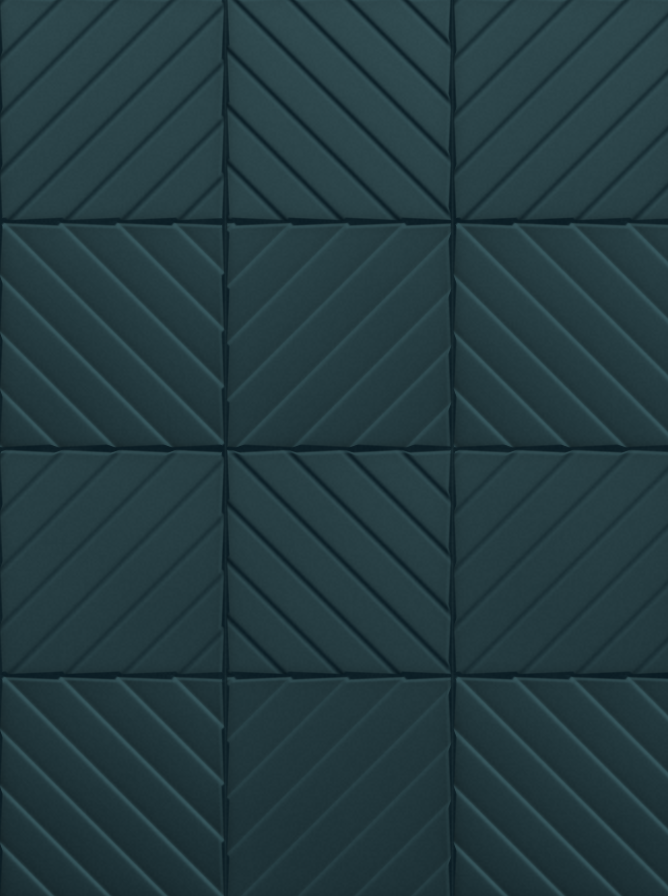
Write a Shadertoy shader that draws this pattern.

```glsl
#define PITCH 0.2533
#define ORIGIN vec2(0.006, 0.028)
#define STRIP 0.25
#define GROOVE 0.011
#define JOINT 0.006
#define WEDGE 0.012
#define GRAIN 0.012
#define JOINT_COLOR vec3(0.04, 0.11, 0.14)
#define DEEP vec3(0.12, 0.20, 0.22)
#define PALE vec3(0.18, 0.28, 0.30)
#define GLINT vec3(0.23, 0.36, 0.385)

float hash(vec2 p) {
    p = fract(p * vec2(0.1031, 0.1137));
    p += dot(p, p.yx + 33.33);
    return fract((p.x + p.y) * p.x * 37.0);
}

float noise(vec2 p) {
    vec2 i = floor(p), f = fract(p);
    f = f * f * (3.0 - 2.0 * f);
    return mix(mix(hash(i), hash(i + vec2(1, 0)), f.x),
               mix(hash(i + vec2(0, 1)), hash(i + vec2(1, 1)), f.x), f.y);
}

float bump(float x, float width) {
    x /= width;
    return exp(-x * x);
}

void mainImage(out vec4 fragColor, in vec2 fragCoord) {
    vec2 p = fragCoord / iResolution.y;
    vec2 grid = p / PITCH + ORIGIN;
    vec2 tile = floor(grid), q = fract(grid);
    float aa = 1.0 / (PITCH * iResolution.y);

    // Tile orientation: diagonals alternate, relief flips on every other row
    bool falling = mod(tile.x + tile.y, 2.0) < 0.5;
    bool shadowed = mod(tile.y, 2.0) > 0.5;
    float strength = falling ? 1.0 : 0.28 + 0.11 * tile.y;

    // Signed distance to the nearest step, positive above it
    float v = (falling ? q.x + q.y - 0.02 : q.y - q.x + 0.04) / STRIP;
    float ramp = fract(v);
    float u = (fract(v + 0.5) - 0.5) * STRIP * 0.7071;
    float width = max(GROOVE, aa);

    // Face tone: brighter toward the top right
    float tone = 0.05 + 0.75 * p.y + 0.12 * p.x;
    tone += shadowed ? (falling ? 0.20 : 0.10) : (falling ? -0.14 : -0.06);
    tone += 0.10 * (hash(tile + 7.0) - 0.5) + 0.16 * (q.y - 0.5);
    tone += 0.10 * (noise(grid * 3.0) - 0.5);
    vec3 color = mix(DEEP, PALE, tone);

    // Steps: shaded grooves with a pale lip, or lit ridges under a soft shadow
    float below = smoothstep(aa, -aa, u) * exp(min(u, 0.0) / 0.030);
    float above = smoothstep(-aa, aa, u) * exp(-max(u, 0.0) / 0.026);
    if (shadowed) {
        color *= 1.0 - 0.12 * strength * above;
        color = mix(color, GLINT, 0.38 * strength * bump(u + 0.021, 0.009));
        color = mix(color, JOINT_COLOR, 0.88 * strength * bump(u, width));
    } else {
        color *= 1.0 - 0.24 * strength * above;
        color = mix(color, GLINT, 0.28 * strength * below);
        color = mix(color, GLINT, 0.78 * strength * bump(u + 0.006, width));
    }

    // Tile rim: the sloped strips leave tapering gaps along each edge
    float saw = shadowed ? 1.0 - ramp : ramp;
    saw *= smoothstep(1.0, 0.88, saw);
    float gap = JOINT + WEDGE * saw;
    vec2 edge = min(q, 1.0 - q);
    float nearest = min(edge.x, edge.y);
    color *= 1.0 - 0.22 * exp(-nearest / 0.022);
    float rim = bump(1.0 - q.y - gap - 0.008, 0.008);
    rim = max(rim, 0.45 * bump(1.0 - q.x - gap - 0.008, 0.008));
    color = mix(color, GLINT, 0.5 * rim);

    // Joints, with a thin dull seam between neighbours
    float joint = 1.0 - smoothstep(gap - aa, gap + aa, nearest);
    vec3 seam = mix(JOINT_COLOR, DEEP, 0.5 * bump(edge.x, 0.005));
    color = mix(color, seam, joint * (0.75 + 0.25 * noise(grid * 9.0)));

    // Fine matte grain
    color += GRAIN * (noise(grid * 110.0) - 0.5);
    fragColor = vec4(color, 1.0);
}
```
